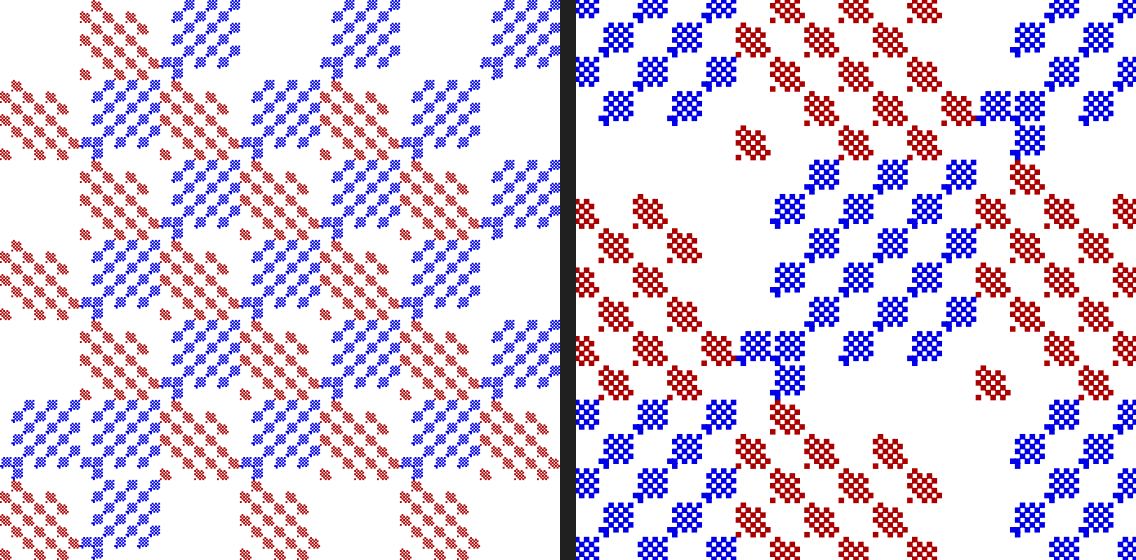
Left: the whole. Right: its middle third, enlarged.
Reproduce this pattern procedurally as a WebGL 2 fragment shader.

```glsl
#version 300 es
precision highp float;
// Two-colour substitution pattern: a 7 by 7 motif of red and blue tiles on white,
// where every tile holds its own colour's part of the motif, three levels deep.
// Each smallest tile is a slightly enlarged square, antialiased by pixel overlap.

uniform vec2 u_resolution;
out vec4 outColor;

const int MOTIF = 7;          // tiles per side at each level
const int LEVELS = 3;         // nesting depth
const int GRID = 343;         // smallest tiles per side, MOTIF ^ LEVELS
const float DOT_HALF = 0.565; // half side of a dot, in smallest tiles
const vec3 PAPER = vec3(1.0);
const vec3 RED = vec3(0.67, 0.0, 0.0);
const vec3 BLUE = vec3(0.0, 0.0, 0.91);

// Motif membership: x is 1 for a red tile, y is 1 for a blue tile.
vec2 motif(ivec2 tile) {
    int low = min(tile.x, tile.y);
    int high = max(tile.x, tile.y);
    int sum = tile.x + tile.y;
    bool odd = sum % 2 == 1;
    bool cutEdge = high == MOTIF - 1 && low > 1;
    bool red = sum == 0 || (odd && sum > 1 && !cutEdge);
    bool blue = sum == 1 || (!odd && low > 0);
    return vec2(red, blue);
}

// A dot survives only where every level has the same colour.
vec2 nestedMotif(ivec2 cell) {
    if (min(cell.x, cell.y) < 0 || max(cell.x, cell.y) >= GRID) return vec2(0.0);
    vec2 kept = vec2(1.0);
    for (int level = 0; level < LEVELS; level++) {
        kept *= motif(cell % MOTIF);
        cell /= MOTIF;
    }
    return kept;
}

// Fraction of a pixel covered by a square dot centred at the given offset.
float dotCoverage(vec2 offset, vec2 pixel) {
    vec2 upper = min(offset + 0.5 * pixel, vec2(DOT_HALF));
    vec2 lower = max(offset - 0.5 * pixel, vec2(-DOT_HALF));
    vec2 overlap = max(upper - lower, 0.0) / pixel;
    return overlap.x * overlap.y;
}

void main() {
    vec2 pixel = float(GRID) / u_resolution;
    vec2 position = gl_FragCoord.xy * pixel;
    ivec2 home = ivec2(floor(position));

    // Gather ink from this cell and its neighbours, whose dots may spill over.
    vec2 ink = vec2(0.0);
    for (int y = -1; y <= 1; y++) {
        for (int x = -1; x <= 1; x++) {
            ivec2 cell = home + ivec2(x, y);
            vec2 offset = position - vec2(cell) - 0.5;
            ink += nestedMotif(cell) * dotCoverage(offset, pixel);
        }
    }
    ink /= max(ink.x + ink.y, 1.0);

    vec3 color = PAPER * (1.0 - ink.x - ink.y) + RED * ink.x + BLUE * ink.y;
    outColor = vec4(color, 1.0);
}
```
